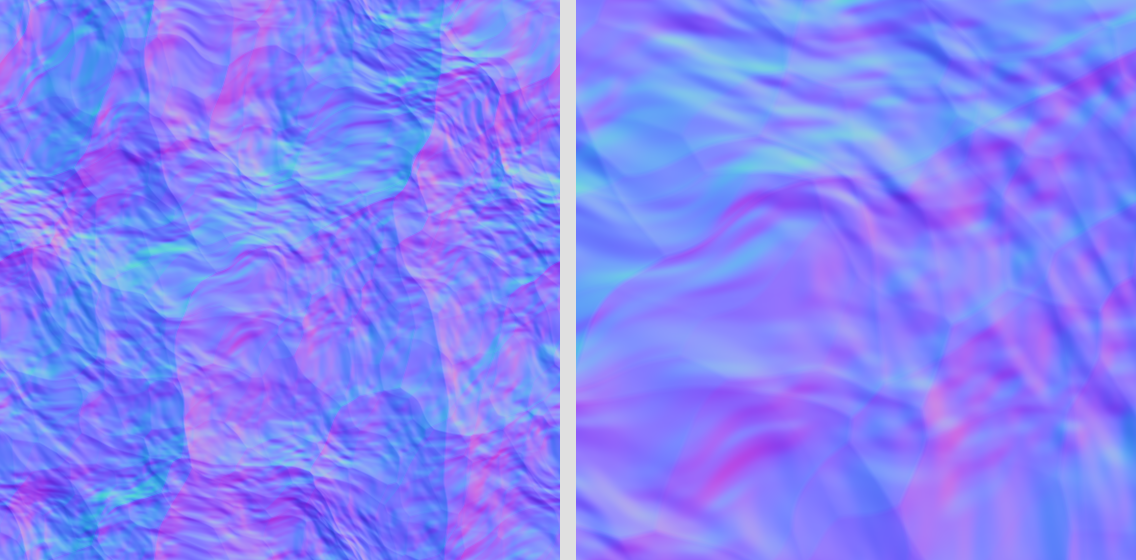
Left, the full canvas; right, a detail of the centre.
Write a WebGL 1 fragment shader that draws this texture map.

```glsl
precision highp float;

uniform vec2 u_resolution;

const float SLOPE_STEP = 0.002;

// Two random values per lattice point, without sine
vec2 hash22(vec2 p, float seed) {
  vec3 a = fract(vec3(p.xyx + seed * 7.31) * vec3(0.1031, 0.1030, 0.0973));
  a += dot(a, a.yzx + 33.33);
  return fract((a.xx + a.yz) * a.zy);
}

// Smooth value noise; period is a whole number of lattice cells
vec2 tileNoise(vec2 uv, vec2 period, float seed) {
  vec2 p = uv * period;
  vec2 i = floor(p);
  vec2 f = p - i;
  vec2 w = f * f * f * (f * (f * 6.0 - 15.0) + 10.0);
  vec2 a = hash22(mod(i, period), seed);
  vec2 b = hash22(mod(i + vec2(1.0, 0.0), period), seed);
  vec2 c = hash22(mod(i + vec2(0.0, 1.0), period), seed);
  vec2 d = hash22(mod(i + 1.0, period), seed);
  return mix(mix(a, b, w.x), mix(c, d, w.x), w.y) - 0.5;
}

// Rounded lumps that meet in sharp creases
float tileLumps(vec2 uv, vec2 period, float seed) {
  vec2 p = uv * period;
  vec2 i = floor(p);
  vec2 f = p - i;
  float nearest = 8.0;
  for (int y = -1; y <= 1; y++) {
    for (int x = -1; x <= 1; x++) {
      vec2 cell = vec2(float(x), float(y));
      vec2 offset = cell + hash22(mod(i + cell, period), seed) - f;
      nearest = min(nearest, dot(offset, offset));
    }
  }
  return -nearest;
}

// Rock relief from broad boulders down to fine grain
float rockHeight(vec2 uv) {
  vec2 bent = uv + 0.10 * tileNoise(uv, vec2(4.0), 1.0);
  bent += 0.028 * tileNoise(uv, vec2(13.0), 2.0);
  vec2 sheared = vec2(bent.x, bent.x + bent.y);

  float h = 0.062 * tileLumps(bent, vec2(3.0, 2.0), 3.0);
  h += 0.019 * tileLumps(bent, vec2(7.0, 7.0), 4.0);
  h += 0.0055 * tileLumps(bent, vec2(16.0, 17.0), 5.0);
  h += 0.045 * tileNoise(bent, vec2(4.0, 5.0), 6.0).x;
  h += 0.0065 * tileNoise(bent, vec2(22.0, 36.0), 7.0).x;
  h += 0.0030 * tileNoise(sheared, vec2(30.0, 44.0), 8.0).x;
  h += 0.0026 * tileNoise(bent, vec2(58.0, 84.0), 9.0).x;
  return h;
}

// Slope of the relief by central differences
vec2 rockSlope(vec2 uv, float e) {
  vec2 dx = vec2(e, 0.0);
  vec2 dy = vec2(0.0, e);
  return vec2(rockHeight(uv + dx) - rockHeight(uv - dx),
              rockHeight(uv + dy) - rockHeight(uv - dy)) / (2.0 * e);
}

void main() {
  vec2 uv = gl_FragCoord.xy / u_resolution;
  vec3 normal = normalize(vec3(rockSlope(uv, SLOPE_STEP), 1.0));
  gl_FragColor = vec4(normal * 0.5 + 0.5, 1.0);
}
```
